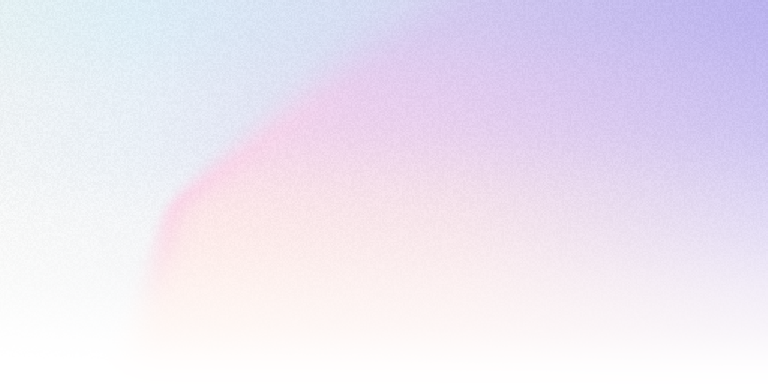
This background is drawn by a Shadertoy shader. Its source:

```glsl
// A soft pastel backdrop: a warm pink-to-violet field meets a pale blue field
// along a bent, blurred edge, and both fade to white at the bottom.
// Each field blends horizontal colour ramps by height; fine grain lies on top.

// Hash without sine, giving 0..1 per cell.
float hash(vec2 cell) {
    vec3 q = fract(vec3(cell.xyx) * 0.1031);
    q += dot(q, q.yzx + 33.33);
    return fract((q.x + q.y) * q.z);
}

// Three-colour ramp along x, with stops at knots.
vec3 ramp(float x, vec3 knots, vec3 left, vec3 middle, vec3 right) {
    float first = clamp((x - knots.x) / (knots.y - knots.x), 0.0, 1.0);
    float second = clamp((x - knots.y) / (knots.z - knots.y), 0.0, 1.0);
    return mix(mix(left, middle, first), right, second);
}

// Colour with a weight that falls off away from its row height.
vec4 row(float y, float height, vec3 colour) {
    float d = (y - height) / 0.19;
    return vec4(colour, 1.0) * exp(-d * d);
}

vec3 coolField(vec2 p) {
    vec3 knots = vec3(0.0, 0.35, 0.95);
    vec4 sum = row(p.y, 1.02, ramp(p.x, knots,
        vec3(0.89, 0.94, 0.95), vec3(0.862, 0.93, 0.965), vec3(0.835, 0.865, 0.95)));
    sum += row(p.y, 0.67, ramp(p.x, knots,
        vec3(0.935, 0.95, 0.96), vec3(0.91, 0.937, 0.965), vec3(0.865, 0.86, 0.945)));
    sum += row(p.y, 0.36, ramp(p.x, knots,
        vec3(0.973, 0.975, 0.973), vec3(0.962, 0.965, 0.97), vec3(0.95, 0.93, 0.95)));
    sum += row(p.y, 0.05, vec3(1.0));
    return sum.rgb / sum.a;
}

vec3 warmField(vec2 p) {
    vec3 knots = vec3(0.6, 1.2, 2.0);
    vec4 sum = row(p.y, 1.02, ramp(p.x, knots,
        vec3(0.85, 0.83, 0.94), vec3(0.815, 0.785, 0.935), vec3(0.725, 0.695, 0.93)));
    sum += row(p.y, 0.71, ramp(p.x, knots,
        vec3(0.95, 0.815, 0.925), vec3(0.89, 0.797, 0.937), vec3(0.785, 0.75, 0.94)));
    sum += row(p.y, 0.45, ramp(p.x, knots,
        vec3(0.988, 0.908, 0.905), vec3(0.965, 0.892, 0.915), vec3(0.875, 0.845, 0.955)));
    sum += row(p.y, 0.2, ramp(p.x, knots,
        vec3(0.996, 0.96, 0.945), vec3(0.992, 0.955, 0.95), vec3(0.965, 0.945, 0.97)));
    sum += row(p.y, -0.03, vec3(1.0));
    return sum.rgb / sum.a;
}

// Approximate signed distance to the bent edge, positive on the warm side.
float edgeDistance(vec2 p, float bendHeight) {
    float k = p.y - bendHeight;
    float root = sqrt(k * k + 0.0012);
    float edgeX = 0.425 + 0.2 * k + 0.54 * (k + root);
    float slope = 0.2 + 0.54 * (1.0 + k / root);
    return (p.x - edgeX) / sqrt(1.0 + slope * slope);
}

void mainImage(out vec4 fragColor, in vec2 fragCoord) {
    // The design spans 2 by 1 units and stretches with the canvas.
    vec2 p = fragCoord / iResolution.xy * vec2(2.0, 1.0);
    float bendHeight = 0.47;
    float d = edgeDistance(p, bendHeight);

    // Pink rim just inside the edge, strongest near the bend.
    vec3 rimPink = vec3(0.975, 0.82, 0.91);
    float rimHeight = smoothstep(0.15, 0.5, p.y) * (1.0 - smoothstep(0.55, 0.85, p.y));
    float rim = exp(-pow(max(d, 0.0) / 0.055, 2.0)) * rimHeight;
    vec3 warm = mix(warmField(p), rimPink, 0.75 * rim);

    // The edge grows softer away from the bend.
    float softness = 0.022 + 0.16 * abs(p.y - bendHeight);
    vec3 colour = mix(coolField(p), warm, smoothstep(-softness, softness, d));

    // Fade to white at the bottom, then grain that vanishes in white areas.
    colour = mix(vec3(1.0), colour, smoothstep(-0.05, 0.16, p.y));
    float grain = hash(floor(p * 256.0)) - 0.5;
    float grainAmount = 0.035 * smoothstep(0.0, 0.6, p.y);
    fragColor = vec4(clamp(colour + grain * grainAmount, 0.0, 1.0), 1.0);
}
```
